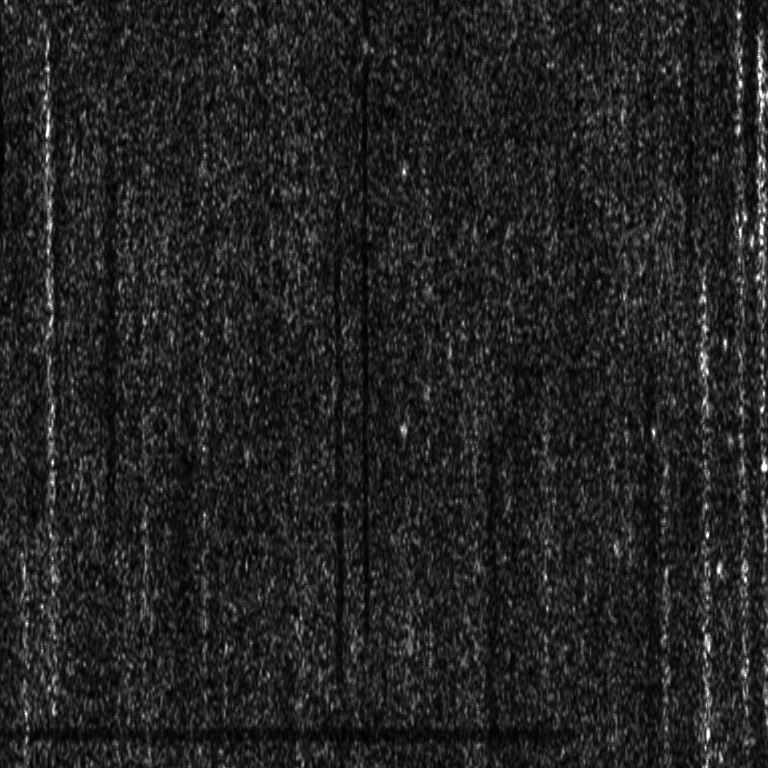
Write a WebGL 1 fragment shader that draws this texture.

```glsl
precision highp float;
// Radar-like speckle: fine upright grey grains with bright vertical streaks, shadows and glints.

#define GRAIN_CELLS vec2(380.0, 160.0)
#define GRAIN_POWER 1.36
#define BASE_GAIN 0.147
#define STREAK_COUNT 13
#define STREAK_GAIN 2.5
#define STREAK_WIDTH 0.0046
#define SHADOW_COUNT 13
#define SHADOW_DEPTH 0.75
#define GLINT_COUNT 14
#define GLINT_SIZE vec2(0.0034, 0.0085)
#define BAND_HEIGHT 0.043

uniform vec2 u_resolution;

vec2 hash22(vec2 p) {
  vec3 q = fract(p.xyx * vec3(0.1031, 0.1030, 0.0973));
  q += dot(q, q.yzx + 33.33);
  return fract((q.xx + q.yz) * q.zy);
}

float valueNoise(vec2 p) {
  vec2 cell = floor(p);
  vec2 f = fract(p);
  f = f * f * (3.0 - 2.0 * f);
  float low = mix(hash22(cell).x, hash22(cell + vec2(1.0, 0.0)).x, f.x);
  float high = mix(hash22(cell + vec2(0.0, 1.0)).x, hash22(cell + 1.0).x, f.x);
  return mix(low, high, f.y);
}

// Random complex wave with Gaussian parts
vec2 phasor(vec2 cell) {
  vec2 h = hash22(cell + 17.0);
  float angle = 6.28318 * h.y;
  return sqrt(-log(max(h.x, 0.0001))) * vec2(cos(angle), sin(angle));
}

// Magnitude of blended waves; each column is shifted to hide the grid
float waveMagnitude(vec2 p) {
  float column = floor(p.x);
  vec2 wave = vec2(0.0);
  float power = 0.0;
  for (int i = 0; i < 2; i++) {
    float x = column + float(i);
    float y = p.y + 7.0 * hash22(vec2(x, 5.0)).x;
    float wx = 1.0 - abs(p.x - x);
    float t = smoothstep(0.0, 1.0, fract(y));
    wave += wx * mix(phasor(vec2(x, floor(y))), phasor(vec2(x, floor(y) + 1.0)), t);
    power += wx * wx * (t * t + (1.0 - t) * (1.0 - t));
  }
  return length(wave) * inversesqrt(power);
}

// Averaging nearby magnitudes softens the dark seams between grains
float speckle(vec2 uv) {
  vec2 p = uv * GRAIN_CELLS;
  float sum = 0.0;
  for (int i = 0; i < 4; i++) {
    float k = float(i);
    vec2 corner = vec2(mod(k, 2.0), floor(k / 2.0)) - 0.5;
    sum += waveMagnitude(p + corner * vec2(0.6, 0.5));
  }
  return 0.25 * sum;
}

// Soft vertical extent between two heights
float span(float y, float bottom, float top) {
  return smoothstep(bottom - 0.03, bottom + 0.03, y)
       * (1.0 - smoothstep(top - 0.03, top + 0.03, y));
}

// Thin lines, stronger toward the sides and denser on the right
float streaks(vec2 uv) {
  float sum = 0.0;
  for (int i = 0; i < STREAK_COUNT; i++) {
    float id = float(i);
    vec2 h = hash22(vec2(id, 71.0));
    vec2 k = hash22(vec2(id, 93.0));
    float slot = (id + 0.5 + 0.6 * (h.x - 0.5)) / float(STREAK_COUNT);
    float x = smoothstep(0.0, 1.0, pow(slot, 0.8));
    float side = abs(2.0 * x - 1.0);
    float d = (uv.x - x - 0.010 * (0.5 - uv.y)) / STREAK_WIDTH;
    float bottom = 0.65 * k.x - 0.4;
    float extent = span(uv.y, bottom, bottom + 0.55 + 0.9 * k.y);
    float beads = 0.5 + 0.7 * valueNoise(vec2(id * 9.5, uv.y * 16.0));
    sum += exp(-d * d) * extent * beads * (0.18 + side * side) * (0.4 + 0.6 * h.y);
  }
  return STREAK_GAIN * sum;
}

// Dark upright strips of varied width and length
float shadows(vec2 uv) {
  float light = 1.0;
  float wobble = 0.006 * (valueNoise(uv * vec2(20.0, 16.0)) - 0.5);
  for (int i = 0; i < SHADOW_COUNT; i++) {
    float id = float(i);
    vec2 h = hash22(vec2(id, 131.0));
    vec2 k = hash22(vec2(id, 157.0));
    float x = smoothstep(0.0, 1.0, (id + h.x) / float(SHADOW_COUNT));
    float width = mix(0.005, 0.020, h.y * h.y);
    float strip = 1.0 - smoothstep(0.3 * width, width, abs(uv.x - x + wobble));
    float bottom = 0.9 * k.x - 0.15;
    float extent = span(uv.y, bottom, bottom + mix(0.85, 0.2, h.y));
    light *= 1.0 - SHADOW_DEPTH * strip * extent * (0.4 + 0.6 * k.y);
  }
  float band = 1.0 - smoothstep(0.003, 0.014, abs(uv.y - BAND_HEIGHT));
  return light * (1.0 - 0.6 * band * span(uv.x, 0.0, 0.73));
}

// Small isolated bright echoes, mostly on the right
float glints(vec2 uv) {
  float sum = 0.0;
  for (int i = 0; i < GLINT_COUNT; i++) {
    vec2 h = hash22(vec2(float(i), 211.0));
    vec2 d = (uv - vec2(smoothstep(0.0, 1.0, pow(h.x, 0.35)), h.y)) / GLINT_SIZE;
    sum += exp(-dot(d, d));
  }
  return sum;
}

void main() {
  vec2 uv = gl_FragCoord.xy / u_resolution;
  float grain = pow(speckle(uv), GRAIN_POWER);
  // Fine column banding and broad patches
  float columns = valueNoise(vec2(uv.x * 150.0, uv.y * 1.5 + 40.0)) - 0.5;
  float patches = valueNoise(uv * vec2(16.0, 6.0) + 60.0) - 0.5;
  float gain = BASE_GAIN * exp2(0.8 * columns + 0.6 * patches);
  float grey = grain * gain * (shadows(uv) + streaks(uv));
  grey += glints(uv) * (0.3 + 0.4 * grain);
  gl_FragColor = vec4(vec3(clamp(grey, 0.0, 1.0)), 1.0);
}
```
